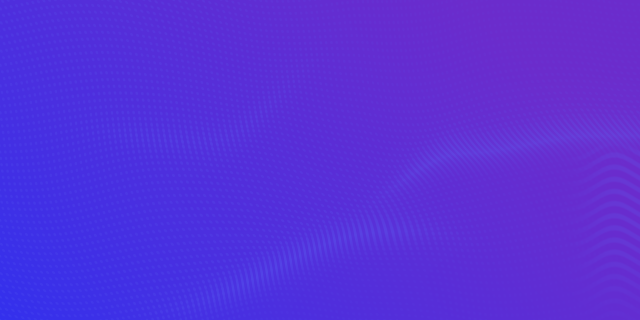
Reproduce this background procedurally as a WebGL 1 fragment shader.

```glsl
precision highp float;
// A blue to violet diagonal gradient under a faint mesh of pale dots.
// Three curved folds pinch the dot rows until they merge into fine stripes
// with a soft glow; contour lines ripple at the lower right.

uniform vec2 u_resolution;

const float TAU = 6.28319;
const vec3 BLUE = vec3(0.20, 0.19, 0.93);
const vec3 VIOLET = vec3(0.42, 0.172, 0.80);
const vec3 PALE = vec3(0.36, 0.40, 0.95);
const float COLUMN_GAP = 0.0175;   // spacing of the mesh, in canvas heights
const float ROW_GAP = 0.020;
const float CONTOUR_GAP = 0.038;
const float SHEAR = 0.30;          // lean of the columns
const float PINCH = 0.05;          // how far a fold draws rows together
const float PINCH_WIDTH = 0.07;
const float DOT_STRENGTH = 0.15;
const float STRIPE_STRENGTH = 0.22;
const float GLOW_STRENGTH = 0.22;
const float CONTOUR_STRENGTH = 0.20;

// Rises over a..b and falls over c..d.
float span(float a, float b, float c, float d, float x) {
  return smoothstep(a, b, x) * (1.0 - smoothstep(c, d, x));
}

// Heights of the three folds across the canvas.
float upperFold(float x) {
  return 0.60 - 0.04 * smoothstep(0.2, 0.6, x) + 0.32 * smoothstep(0.66, 1.12, x);
}
float lowerFold(float x) {
  return 0.03 + 0.245 * smoothstep(0.48, 1.2, x) - 0.04 * smoothstep(1.3, 1.6, x);
}
float rightFold(float x) {
  return 0.30 + 0.22 * smoothstep(1.0, 1.45, x) + 0.055 * smoothstep(1.45, 1.85, x);
}

// One fold at signed height d: glow, row shift and row merging.
vec3 fold(float d, float above, float below, float strength) {
  float reach = d > 0.0 ? above : below;
  float glow = exp(-abs(d) / reach);
  float shift = d / sqrt(d * d + PINCH_WIDTH * PINCH_WIDTH);
  return strength * vec3(glow, shift, exp(-d * d / (PINCH_WIDTH * PINCH_WIDTH)));
}

float wave(float phase) {
  return 0.5 + 0.5 * cos(TAU * phase);
}

// Diagonal gradient over the unit square.
vec3 background(vec2 uv) {
  float s = 1.04 * uv.x + 0.52 * uv.y;
  return mix(BLUE, VIOLET, clamp(s - 0.17 * s * s, 0.0, 1.0));
}

void main() {
  vec2 uv = gl_FragCoord.xy / u_resolution;
  vec2 p = uv * vec2(2.0, 1.0);

  // Folds, each fading out toward its ends.
  float upperD = p.y - upperFold(p.x);
  float lowerD = p.y - lowerFold(p.x);
  float rightD = p.y - rightFold(p.x);
  vec3 upper = fold(upperD, 0.06, 0.06, 0.45 * span(0.1, 0.5, 0.75, 1.12, p.x));
  vec3 lower = fold(lowerD, 0.065, 0.045, 0.75 * span(0.3, 0.85, 1.15, 1.58, p.x));
  vec3 right = fold(rightD, 0.085, 0.03, span(1.08, 1.42, 1.9, 2.3, p.x));
  vec3 folds = upper + lower + right;
  float glow = min(folds.x, 1.0);
  float merge = clamp(folds.z * 1.4, 0.0, 1.0);

  // Warped mesh: rows crowd at the folds, columns lean and sway.
  float column = p.x + SHEAR * p.y + 0.03 * sin(6.0 * p.y - 2.0 * p.x);
  column += 0.03 * right.y - 0.025 * lower.y;
  float row = p.y + 0.035 * sin(5.0 * p.x + 3.0 * p.y) + PINCH * folds.y;
  float columns = wave(column / COLUMN_GAP);
  float rows = wave(row / ROW_GAP);
  float mesh = smoothstep(0.2, 0.9, columns * mix(rows, 1.0, merge));

  // Contour lines with a crest near the right edge.
  float crestX = (p.x - 1.92) / 0.085;
  float crest = 0.06 * exp(-crestX * crestX);
  float contours = smoothstep(0.3, 0.95, wave((p.y - crest) / CONTOUR_GAP));
  float contourArea = smoothstep(1.74, 1.95, p.x) * smoothstep(-0.1, 0.3, p.y)
    * (1.0 - smoothstep(-0.07, -0.01, rightD));

  // Dots thin out at the upper right and beneath the lower fold.
  float dotArea = 1.0 - 0.7 * smoothstep(1.0, 2.2, p.x + 0.7 * p.y);
  dotArea *= mix(0.4, 1.0, smoothstep(-0.15, 0.03, lowerD));
  dotArea *= 1.0 - contourArea;

  // Narrow bright sheen along the two lower folds.
  float sheen = right.x * exp(-abs(rightD) / 0.03) + 0.4 * lower.x * exp(-abs(lowerD) / 0.03);

  float light = mesh * (DOT_STRENGTH * dotArea + STRIPE_STRENGTH * glow * (1.0 - 0.6 * sheen));
  light += GLOW_STRENGTH * (0.4 * glow + 0.6 * sheen);
  light += CONTOUR_STRENGTH * contours * contourArea;
  gl_FragColor = vec4(mix(background(uv), PALE, clamp(light, 0.0, 0.75)), 1.0);
}
```
